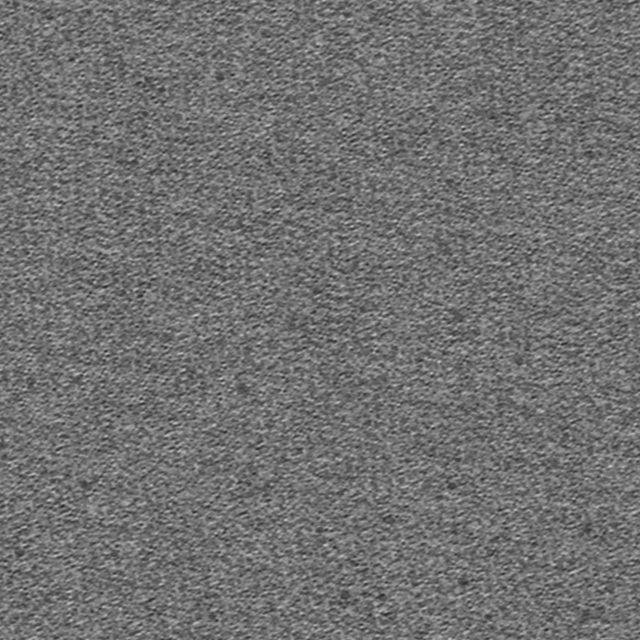
This texture is drawn by a Shadertoy shader. Its source:

```glsl
// Fine grey stone grain with a slanted relief and a few scattered dark and pale flecks.

const float BASE_GREY = 0.447;
const float GRAIN_TILT = -0.38;

float hash(vec2 p) {
    return fract(sin(dot(p, vec2(127.1, 311.7))) * 43758.5453);
}

mat2 rotation(float angle) {
    float c = cos(angle), s = sin(angle);
    return mat2(c, -s, s, c);
}

// Smooth value noise from -1 to 1
float noise(vec2 p) {
    vec2 cell = floor(p);
    vec2 f = fract(p);
    f = f * f * (3.0 - 2.0 * f);
    float low = mix(hash(cell), hash(cell + vec2(1.0, 0.0)), f.x);
    float high = mix(hash(cell + vec2(0.0, 1.0)), hash(cell + vec2(1.0, 1.0)), f.x);
    return 2.0 * mix(low, high, f.y) - 1.0;
}

// Difference of heights along the light direction
float relief(vec2 p, vec2 lightStep) {
    return noise(p) - noise(p + lightStep);
}

// Rough round flecks, at most one in each cell of a loose grid
float flecks(vec2 uv, float cells, float share, float radius, float seed) {
    vec2 p = uv * cells + seed;
    vec2 cell = floor(p);
    vec2 centre = 0.25 + 0.5 * vec2(hash(cell + 3.7), hash(cell + 9.2));
    vec2 offset = (fract(p) - centre) * vec2(0.85, 1.15);
    float size = radius * cells * mix(0.5, 1.0, hash(cell + 5.1));
    float rim = length(offset) + 0.3 * size * noise(uv * 150.0 + seed);
    float present = step(hash(cell + 1.3), share);
    return present * (1.0 - smoothstep(0.6 * size, 1.2 * size, rim));
}

void mainImage(out vec4 fragColor, in vec2 fragCoord) {
    vec2 uv = fragCoord / iResolution.y;
    vec2 tilted = rotation(-GRAIN_TILT) * uv;
    vec2 crossed = rotation(-0.4 * GRAIN_TILT) * uv + 4.3;

    // Grain layers, from the sharp relief to the soft clouding
    float ridges = relief(tilted * vec2(165.0, 235.0), vec2(0.25, 0.85));
    float fine = noise(crossed * vec2(205.0, 290.0));
    float medium = noise(rotation(0.7) * uv * 95.0 + 17.0);
    float clouds = noise(uv * 14.0 + 31.0);
    float grain = 0.118 * ridges + 0.115 * fine + 0.045 * medium + 0.012 * clouds;

    // Lit grains reach a little further from the base than shaded ones
    float grey = BASE_GREY + grain + 0.25 * grain * grain;

    // Sparse mineral flecks
    float dark = flecks(uv, 19.0, 0.10, 0.0085, 2.0);
    float pale = flecks(uv, 23.0, 0.14, 0.0085, 40.0);
    grey = mix(grey, 0.26 + 0.4 * grain, 0.7 * dark);
    grey = mix(grey, 0.59 + 0.5 * grain, 0.6 * pale);

    fragColor = vec4(vec3(clamp(grey, 0.0, 1.0)), 1.0);
}
```
